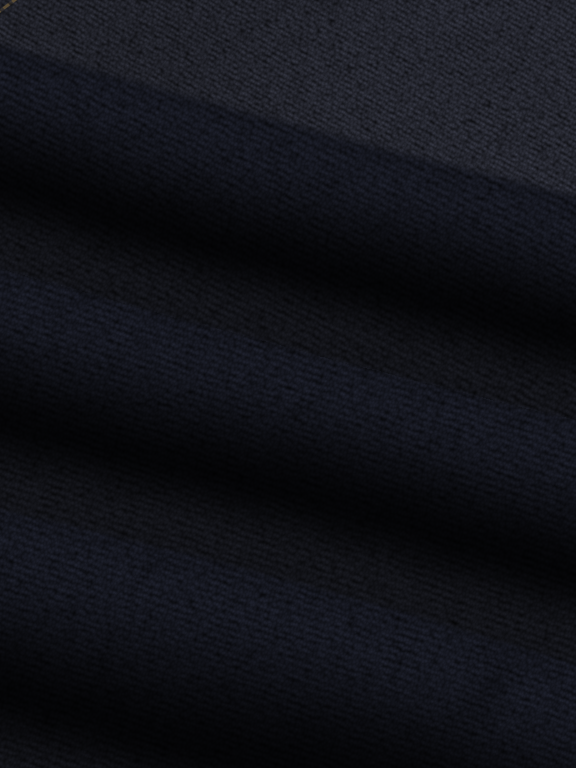
Write a Shadertoy shader that draws this texture.

```glsl
#define FOLDS 3
#define EDGE_BLUR 0.0045
#define SHADOW 0.018
#define CREST 0.074
#define TROUGH 0.054
#define FLAT_LIGHT 0.123
#define TWILL_PITCH 0.0092
#define FLAT_PITCH 0.0068
#define TWILL_DEPTH 0.15
#define FLECK_DEPTH 0.46
#define GRAIN_DEPTH 0.52
#define FLAT_SLOPE 0.55

const vec3 NAVY = vec3(0.87, 0.95, 1.32);
const vec3 SLATE = vec3(0.95, 0.99, 1.22);
const vec3 THREAD = vec3(0.40, 0.33, 0.21);

vec2 hash2(vec2 p) {
    p = vec2(dot(p, vec2(127.1, 311.7)), dot(p, vec2(269.5, 183.3)));
    return fract(sin(p) * 43758.5);
}

// Distance to the nearest scattered cell centre
float cellular(vec2 p) {
    vec2 cell = floor(p), local = fract(p);
    float nearest = 2.0;
    for (int y = -1; y <= 1; y++)
        for (int x = -1; x <= 1; x++) {
            vec2 offset = vec2(x, y);
            vec2 delta = offset + hash2(cell + offset) - local;
            nearest = min(nearest, dot(delta, delta));
        }
    return sqrt(nearest);
}

float waves(vec2 p) {
    return 0.5 * sin(p.x * 13.0 + 3.0 * sin(p.y * 9.0))
         + 0.3 * sin(p.y * 31.0 - p.x * 17.0)
         + 0.2 * sin(p.x * 53.0 + p.y * 41.0);
}

// Height of each fold's upper edge, measured down from the top
float foldEdge(int i, float x) {
    vec3 curve = i == 0 ? vec3(0.058, 0.285, -0.030)
               : i == 1 ? vec3(0.349, 0.290, -0.035)
               : i == 2 ? vec3(0.664, 0.220, 0.065)
                        : vec3(1.050, 0.230, 0.060);
    return curve.x + x * (curve.y + x * curve.z);
}

// Continuous diagonal ribs overlaid with short fibres along them
float weave(vec2 p, float slope, float pitch) {
    vec2 along = normalize(vec2(1.0, slope));
    vec2 q = vec2(dot(p, along), dot(p, vec2(-along.y, along.x))) / pitch;
    float rib = sin(6.2832 * q.y + 0.8 * waves(p * 4.0));
    float fibre = 0.45 - cellular(q * vec2(0.85, 1.5));
    float visible = smoothstep(1.5, 3.0, pitch * iResolution.y);
    return visible * (TWILL_DEPTH * rib + FLECK_DEPTH * fibre);
}

// Lit crest, deep shadow, then the rise into the next fold
vec3 foldColor(float s) {
    float crest = mix(0.92, 1.0, smoothstep(0.0, 0.10, s));
    crest *= 1.0 - smoothstep(0.12, 0.64, s);
    float rise = smoothstep(0.62, 0.90, s);
    return NAVY * (SHADOW + CREST * crest) + SLATE * TROUGH * rise;
}

void mainImage(out vec4 fragColor, in vec2 fragCoord) {
    vec2 p = vec2(fragCoord.x, iResolution.y - fragCoord.y) / iResolution.y;
    float pixel = 1.0 / iResolution.y;

    // Flat panel behind the folds
    float light = FLAT_LIGHT + 0.020 * smoothstep(0.05, 0.65, p.x) + 0.004 * waves(p);
    vec3 color = SLATE * light;
    float onFold = 0.0;
    float foldSlope = 0.50;

    // Overlapping folds, upper to lower
    for (int i = 0; i < FOLDS; i++) {
        float edge = foldEdge(i, p.x) + 0.0008 * waves(p.xx * 2.0 + float(i));
        float depth = (p.y - edge) / (foldEdge(i + 1, p.x) - edge);
        float blur = i == 0 ? 2.0 * EDGE_BLUR : EDGE_BLUR;
        float mask = smoothstep(-blur, blur, p.y - edge);
        depth += 0.025 * waves(p * vec2(0.8, 0.4) + float(i)) * smoothstep(0.1, 0.4, depth);
        color = mix(color, foldColor(depth), mask);
        onFold = max(onFold, mask);
        if (i > 0 && mask > 0.5) foldSlope = 0.34;
    }

    // Small pinch in the lowest fold
    vec2 pinch = p - vec2(0.635, 0.900);
    pinch.x += 0.6 * pinch.y;
    color *= 1.0 - 0.22 * exp(-dot(pinch * pinch, vec2(1500.0, 450.0)));

    // Weave, crossing yarn grain and worn patches
    float cloth = mix(weave(p, FLAT_SLOPE, FLAT_PITCH), weave(p, foldSlope, TWILL_PITCH), onFold);
    float mottle = 0.45 - cellular(p * vec2(44.0, 34.0));
    float grain = 0.45 - cellular(vec2(p.x + 0.25 * p.y, p.y) * vec2(240.0, 190.0));
    color *= 1.0 + cloth + 0.16 * mottle + GRAIN_DEPTH * grain;

    // Stitching across the upper left corner
    float seam = abs(p.x * 0.6 + p.y * 0.8 - 0.0115);
    float dash = smoothstep(0.12, 0.25, abs(fract((p.x - p.y) * 50.0) - 0.5));
    float stitch = 1.0 - smoothstep(0.001, 0.001 + 1.5 * pixel, seam);
    color = mix(color, THREAD, stitch * (0.25 + 0.6 * dash));

    fragColor = vec4(clamp(color, 0.0, 1.0), 1.0);
}
```
